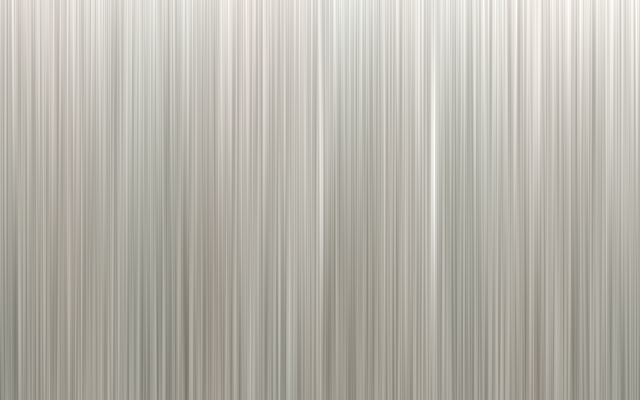
Give the GLSL for this texture, as a Shadertoy shader.

```glsl
// Brushed metal sheet with fine vertical grain, bright at the top.
// Layers of gradient noise, stretched along y, are added to a vertical
// falloff; wide noise tints the sheet and thin glints run down it.

// Random unit gradient for a lattice cell
vec2 cellGradient(vec2 cell) {
    uvec2 q = uvec2(ivec2(cell) + 4096) * uvec2(1597334673u, 3812015801u);
    uint h = (q.x ^ q.y) * 1597334673u;
    h = (h ^ (h >> 15)) * 2246822519u;
    float angle = float(h >> 8) / 16777216.0 * 6.28319;
    return vec2(cos(angle), sin(angle));
}

float gradientNoise(vec2 p) {
    vec2 i = floor(p), f = p - i;
    vec2 u = f * f * f * (f * (f * 6.0 - 15.0) + 10.0);
    vec2 e = vec2(1, 0);
    float low = mix(dot(cellGradient(i), f),
                    dot(cellGradient(i + e.xy), f - e.xy), u.x);
    float high = mix(dot(cellGradient(i + e.yx), f - e.yx),
                     dot(cellGradient(i + e.xx), f - e.xx), u.x);
    return mix(low, high, u.y);
}

// Streaks from hairlines to broad bands
float brushedGrain(vec2 p) {
    float grain = 0.15 * gradientNoise(p * vec2(231.0, 1.5) + 3.3);
    grain += 0.09 * gradientNoise(p * vec2(127.0, 1.1) + 17.6);
    grain += 0.05 * gradientNoise(p * vec2(53.0, 0.9) + 41.2);
    grain += 0.05 * gradientNoise(p * vec2(15.0, 0.8) + 67.4);
    grain += 0.04 * gradientNoise(p * vec2(4.0, 0.7) + 89.1);
    return grain;
}

// Soft vertical line fading out above and below its centre
float glint(vec2 p, vec2 centre, float width, float reach) {
    vec2 d = (p - centre) / vec2(width, reach);
    return exp(-dot(d, d));
}

void mainImage(out vec4 fragColor, in vec2 fragCoord) {
    vec2 p = fragCoord / iResolution.y;
    float across = fragCoord.x / iResolution.x;

    // Falloff from the lit top edge, slightly stronger to the right
    float light = 0.598 + 0.29 * pow(p.y, 1.75);
    light += 0.05 * (across - 0.5) * p.y;
    light += brushedGrain(p);

    // Bright glints and one dark scratch band
    light += 0.20 * glint(p, vec2(1.084, 0.56), 0.0055, 0.34);
    light += 0.05 * glint(p, vec2(1.075, 0.60), 0.030, 0.40);
    light += 0.13 * glint(p, vec2(0.803, 0.50), 0.007, 0.32);
    light += 0.04 * glint(p, vec2(0.780, 0.55), 0.030, 0.35);
    light -= 0.07 * glint(p, vec2(0.463, 0.20), 0.010, 0.45);

    // Warm grey, drifting between pinkish and greenish
    float drift = gradientNoise(p * vec2(5.0, 0.8) + 23.7)
                + 0.4 * gradientNoise(p * vec2(60.0, 1.0) + 55.5);
    vec3 warmGrey = mix(vec3(0.013, 0.002, -0.038),
                        vec3(0.010, 0.002, -0.024),
                        smoothstep(0.6, 0.9, light));
    vec3 color = light + warmGrey + drift * vec3(0.016, -0.006, -0.004);

    fragColor = vec4(clamp(color, 0.0, 1.0), 1.0);
}
```
